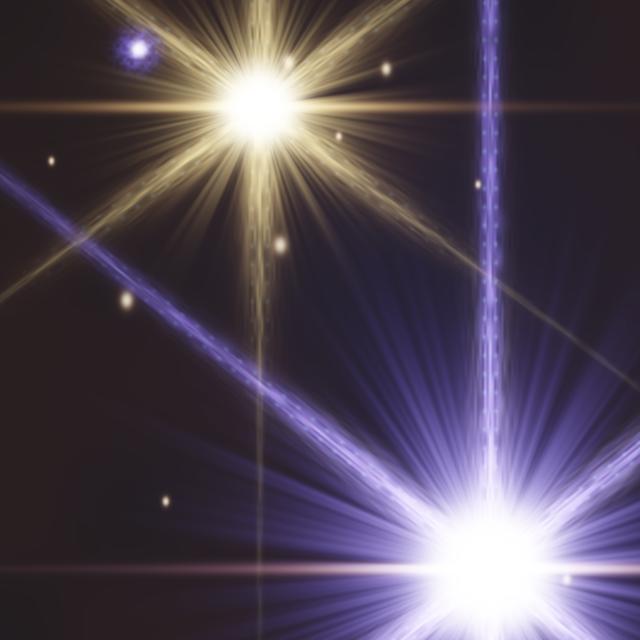
This background is drawn by a WebGL 1 fragment shader. Its source:

```glsl
precision highp float;
// Two bright stars, one gold and one violet, with diffraction spikes over a dark star field.
uniform vec2 u_resolution;

const float HALF_PI = 1.5707963;
const vec3 GOLD = vec3(0.95, 0.86, 0.48);
const vec3 AMBER = vec3(0.62, 0.36, 0.17);
const vec3 VIOLET = vec3(0.42, 0.32, 1.25);
const vec3 LAVENDER = vec3(0.85, 0.78, 1.25);
const vec3 ROSE = vec3(0.85, 0.45, 0.62);
const vec3 CYAN = vec3(0.25, 0.6, 0.65);

float hash(vec2 p) {
  vec3 h = fract(vec3(p.xyx) * 0.1031);
  h += dot(h, h.yzx + 33.33);
  return fract((h.x + h.y) * h.z);
}

float noise(vec2 p) {
  vec2 cell = floor(p);
  vec2 f = fract(p);
  f = f * f * (3.0 - 2.0 * f);
  float low = mix(hash(cell), hash(cell + vec2(1.0, 0.0)), f.x);
  float high = mix(hash(cell + vec2(0.0, 1.0)), hash(cell + 1.0), f.x);
  return mix(low, high, f.y);
}

float bell(float x, float width) {
  float t = x / width;
  return exp(-t * t);
}

// Streaks that depend on direction only, seamless around the circle
float rays(vec2 p, float density) {
  vec2 dir = p / max(length(p), 0.0001);
  return 0.6 * noise(dir * density + 40.0) + 0.4 * noise(dir * density * 2.7 + 90.0);
}

// Coordinates along and across a line through the origin
vec2 alongAcross(vec2 p, float angle) {
  vec2 dir = vec2(cos(angle), sin(angle));
  return vec2(dot(p, dir), dot(p, vec2(-dir.y, dir.x)));
}

// Fibrous beam; size holds its half width and its reach
float beam(vec2 q, vec2 size) {
  float fibre = noise(vec2(q.x * 35.0, q.y * 260.0) + 70.0);
  return bell(q.y, size.x) * bell(q.x, size.y) * (0.55 + 0.9 * fibre);
}

// Rows of small dots on both sides of a beam
float beads(vec2 q, float offset, float reach) {
  float step1 = abs(fract(q.x / 0.029) - 0.5) * 0.029;
  return bell(step1, 0.004) * bell(abs(q.y) - offset, 0.003) * bell(q.x, reach);
}

// Thin horizontal flare, pale inside and tinted outside
vec3 flare(vec2 p, vec3 inner, vec3 outer, float reach) {
  float x = abs(p.x);
  vec3 light = inner * 2.2 * bell(x, reach * 0.7) * bell(p.y, 0.007);
  light += outer * 0.9 * bell(x, reach * 1.4) * bell(p.y, 0.010);
  return light + outer * 0.2 * exp(-x / (reach * 2.2)) * bell(p.y, 0.006);
}

vec3 goldStar(vec2 p) {
  float r = length(p);
  float streak = rays(p, 11.0);
  vec3 light = vec3(5.0) * bell(r, 0.045);
  light += GOLD * 1.5 * bell(r, 0.045 + 0.10 * streak);
  light += AMBER * 0.55 * streak * bell(r, 0.19);
  for (int i = 0; i < 3; i++) {
    vec2 q = alongAcross(p, HALF_PI + float(i - 1) * (HALF_PI - 0.637));
    light += GOLD * 0.85 * beam(q, vec2(0.021, 0.23));
    light += AMBER * 0.40 * beam(q, vec2(0.032, 0.31));
    light += GOLD * 0.32 * beam(q, vec2(0.005, 0.62));
    light += CYAN * 0.45 * beads(q, 0.012, 0.28);
  }
  return light + flare(p, GOLD, AMBER, 0.22);
}

vec3 violetStar(vec2 p) {
  float r = length(p);
  float streak = rays(p, 13.0);
  vec3 light = vec3(6.0) * bell(r, 0.075);
  light += LAVENDER * 1.4 * bell(r, 0.08 + 0.11 * streak);
  light += VIOLET * 0.9 * bell(r, 0.12 + 0.20 * streak);
  light += vec3(0.02, 0.02, 0.09) * exp(-r / 0.3);
  for (int i = 0; i < 3; i++) {
    float reach = i == 1 ? 1.6 : 0.85;
    vec2 q = alongAcross(p, HALF_PI + float(i - 1) * (HALF_PI - 0.677));
    light += VIOLET * 0.85 * beam(q, vec2(0.014, reach));
    light += LAVENDER * 0.28 * beam(q, vec2(0.004, reach));
    light += LAVENDER * 1.1 * beam(q, vec2(0.030, 0.28));
    light += vec3(0.13, 0.10, 0.17) * beam(q, vec2(0.028, reach * 0.8));
    light += CYAN * 0.6 * beads(q, 0.009, reach * 0.75);
  }
  return light + flare(p, vec3(1.2), ROSE, 0.26);
}

// Sparse small stars, at most one in each grid cell
vec3 starField(vec2 p, float cells, float chance) {
  vec2 id = floor(p * cells);
  vec2 jitter = vec2(hash(id + 17.0), hash(id + 53.0));
  vec2 d = (fract(p * cells) - 0.15 - 0.7 * jitter) / cells;
  float shown = step(hash(id + 5.0), chance);
  float size = mix(0.004, 0.009, pow(hash(id + 81.0), 2.0));
  float r = length(d * vec2(1.15, 0.85));
  return shown * (vec3(1.6, 1.5, 1.2) * bell(r, size) + AMBER * 0.4 * bell(r, size * 1.8));
}

void main() {
  vec2 p = gl_FragCoord.xy / u_resolution.y;

  // Brown dust fading into a navy hollow
  float navy = bell(length((p - vec2(0.68, 0.58)) * vec2(1.0, 0.9)), 0.33);
  vec3 light = mix(vec3(0.155, 0.122, 0.128), vec3(0.145, 0.130, 0.195), navy);
  light += vec3(0.035, 0.012, 0.006) * (noise(p * 5.0) - 0.4);

  light += starField(p, 6.0, 0.38);
  light += goldStar(p - vec2(0.406, 0.833));
  light += violetStar(p - vec2(0.766, 0.111));

  // Small violet companion
  vec2 c = p - vec2(0.217, 0.923);
  float cr = length(c);
  light += vec3(3.0) * bell(cr, 0.010);
  light += VIOLET * 1.3 * bell(cr, 0.026) * (0.5 + noise(c * 180.0 + 60.0));

  gl_FragColor = vec4(1.0 - exp(-light), 1.0);
}
```
